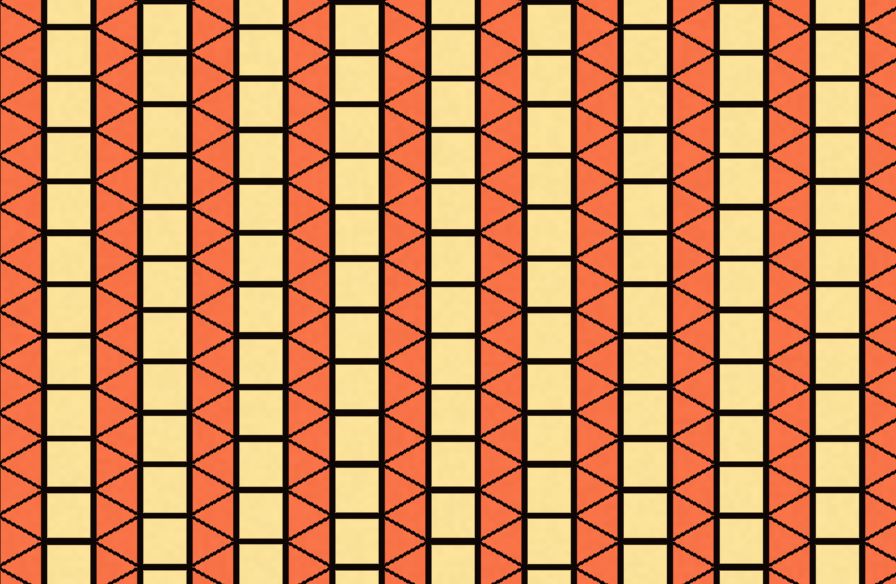
This pattern is drawn by a WebGL 2 fragment shader. Its source:

```glsl
#version 300 es
precision highp float;

uniform vec2 u_resolution;
out vec4 fragColor;

float hash(vec2 cell) {
    vec3 q = fract(cell.xyx * vec3(0.1031, 0.1030, 0.0973));
    q += dot(q, q.yzx + 33.33);
    return fract((q.x + q.y) * q.z);
}

float noise(vec2 p) {
    vec2 i = floor(p), f = fract(p);
    f = f * f * (3.0 - 2.0 * f);
    return mix(mix(hash(i), hash(i + vec2(1, 0)), f.x),
               mix(hash(i + vec2(0, 1)), hash(i + 1.0), f.x), f.y);
}

float stroke(float dist, float halfWidth, float soft) {
    return 1.0 - smoothstep(halfWidth - soft, halfWidth + soft, dist);
}

void main() {
    // One unit is the height of a square
    float unitsPerPixel = 17.42 / u_resolution.x;
    vec2 p = gl_FragCoord.xy * unitsPerPixel - vec2(1.338, 0.828);
    float soft = max(0.75 * unitsPerPixel, 0.018);

    // Columns of squares, every other one shifted by half a square
    float column = floor(p.x / 1.868 + 0.5);
    float x = abs(p.x - column * 1.868);
    float y = p.y - 0.5 * mod(column, 2.0);
    float row = floor(y + 0.5);
    float fromRung = abs(y - row);
    float fromRail = x - 0.48;

    // Rails and rungs, the rungs slightly uneven in thickness
    float rail = stroke(abs(fromRail), 0.060, soft);
    float rungWidth = 0.062 + 0.016 * (hash(vec2(column, row) + 40.0) - 0.5);
    float rung = stroke(fromRung, rungWidth, soft) * step(fromRail, 0.0);

    // Thin diagonals join the rung ends of neighbouring columns
    float wobble = 0.009 * sin(p.x * 70.0);
    float fromDiagonal = abs(fromRung - 0.5 * fromRail / 0.908 + wobble) * 0.876;
    float diagonal = stroke(fromDiagonal, 0.031, soft) * step(0.0, fromRail);

    // Flat fills with a faint mottle
    vec3 cream = vec3(0.985, 0.885, 0.600);
    vec3 orange = vec3(0.975, 0.450, 0.280);
    vec3 ink = vec3(0.050, 0.022, 0.015);
    vec3 color = mix(cream, orange, step(0.0, fromRail));
    color += 0.02 * (noise(p * 9.0 + 300.0) - 0.5);
    color = mix(color, ink, max(rail, max(rung, diagonal)));
    fragColor = vec4(color, 1.0);
}
```
